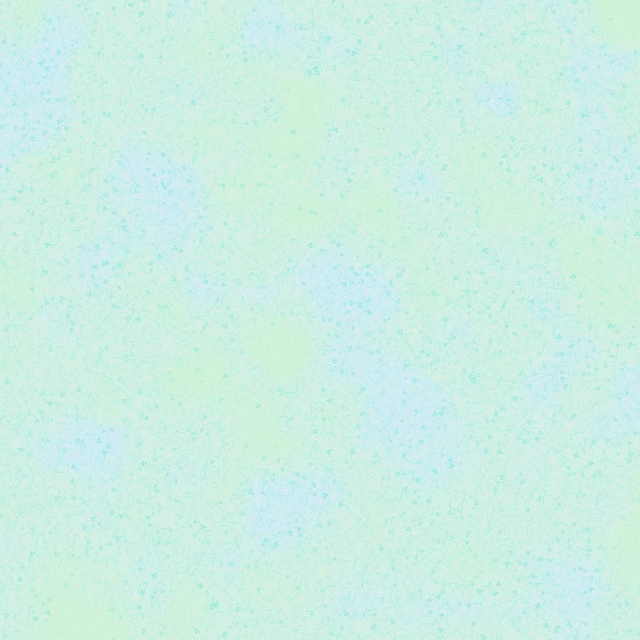
Give the GLSL for this texture, as a WebGL 1 fragment shader.

```glsl
precision highp float;
// Pale mint and sky-blue paper: soft cellular patches of tint, a felt of
// fine curved fibres in rose-white and teal, and scattered tiny trefoils
// that gather where the paper turns blue.
uniform vec2 u_resolution;

vec4 hash4(vec2 p) {
  vec4 h = fract(p.xyxy * vec4(0.1031, 0.1030, 0.0973, 0.1099));
  h += dot(h, h.wzxy + 33.33);
  return fract((h.xxyz + h.yzzw) * h.zywx);
}

vec2 rotate(vec2 p, float a) {
  float c = cos(a), s = sin(a);
  return vec2(c * p.x + s * p.y, c * p.y - s * p.x);
}

// Smooth cellular noise: jittered points blended by distance
float patches(vec2 p) {
  vec2 cell = floor(p);
  float sum = 0.01, weight = 0.02;
  for (int j = -1; j <= 1; j++) {
    for (int i = -1; i <= 1; i++) {
      vec2 id = cell + vec2(i, j);
      vec4 h = hash4(id + 50.0);
      vec2 d = p - id - h.xy;
      float w = max(0.0, 1.0 - dot(d, d) / 1.3);
      w *= w * w;
      sum += w * h.z;
      weight += w;
    }
  }
  return sum / weight;
}

// One layer of short bent fibres
vec3 addFibres(vec3 color, vec2 uv, float layer, float blueness, float px) {
  float scale = 64.0 + 5.0 * layer;
  vec2 p = uv * scale + layer * 7.37;
  vec2 cell = floor(p);
  vec3 teal = mix(vec3(0.65, 0.93, 0.87), vec3(0.66, 0.92, 0.90), blueness);
  float cover = mix(0.4, 1.0, smoothstep(0.05, 0.4, blueness));
  for (int j = -1; j <= 1; j++) {
    for (int i = -1; i <= 1; i++) {
      vec2 id = cell + vec2(i, j);
      vec4 h = hash4(id + 91.0 * layer + 20.0);
      vec4 k = hash4(id + 47.0 * layer + 310.0);
      vec2 q = rotate(p - id - h.xy, 6.2832 * h.z);
      q.y += (h.w - 0.5) * 1.3 * q.x * q.x;
      float halfLength = 0.2 + 0.4 * k.x;
      float d = length(vec2(max(abs(q.x) - halfLength, 0.0), q.y)) / scale;
      float ink = 1.0 - smoothstep(0.0005 - 0.5 * px, 0.0005 + 0.5 * px, d);
      vec3 fibre = k.y < 0.53 ? vec3(0.91, 0.92, 0.92) : teal;
      color = mix(color, fibre, ink * (0.45 + 0.45 * k.z) * cover);
    }
  }
  return color;
}

// Three-lobed marks with a short stem, plus rare soft cream spots
vec3 addTrefoils(vec3 color, vec2 uv, float blueness, float px) {
  vec2 p = uv * 72.0;
  vec2 cell = floor(p);
  for (int j = -1; j <= 1; j++) {
    for (int i = -1; i <= 1; i++) {
      vec2 id = cell + vec2(i, j);
      vec4 h = hash4(id + 130.0);
      vec4 k = hash4(id + 470.0);
      vec2 q = rotate((p - id - h.xy) / 72.0, 6.2832 * h.z);
      float size = mix(0.45, 1.0, k.x);

      // Fold the angle into thirds so one lobe serves for all
      float third = mod(atan(q.y, q.x), 2.0944) - 1.0472;
      vec2 lobe = length(q) * vec2(cos(third), sin(third));
      float d = length(lobe - vec2(0.0028 * size, 0.0)) - 0.0019 * size;
      vec2 stem = vec2(abs(q.x - 0.0028 * size) - 0.0028 * size, q.y);
      d = min(d, length(vec2(max(stem.x, 0.0), stem.y)) - 0.0004);

      float present = step(h.w, mix(0.06, 0.4, blueness));
      float ink = present * (1.0 - smoothstep(-0.5 * px, 0.5 * px, d));
      vec3 leaf = mix(vec3(0.62, 0.92, 0.83), vec3(0.58, 0.91, 0.90), blueness);
      color = mix(color, leaf, ink * (0.55 + 0.45 * k.y));

      float cream = step(0.988, h.w) * (1.0 - smoothstep(0.001, 0.009, length(q)));
      color = mix(color, vec3(0.87, 0.95, 0.86), 0.5 * cream);
    }
  }
  return color;
}

void main() {
  vec2 uv = gl_FragCoord.xy / u_resolution.y;
  float px = 1.0 / u_resolution.y;

  // Patch field: 0 is green paper, 1 is blue paper
  float field = 0.58 * patches(uv * 7.5) + 0.42 * patches(uv * 16.0 + 23.0);
  float blueness = smoothstep(0.12, 0.84, field);

  vec3 green = vec3(0.81, 0.952, 0.842);
  vec3 mint = vec3(0.808, 0.944, 0.89);
  vec3 sky = vec3(0.80, 0.93, 0.955);
  vec3 color = mix(green, mint, smoothstep(0.0, 0.48, blueness));
  color = mix(color, sky, smoothstep(0.5, 1.0, blueness));

  for (int n = 0; n < 5; n++) {
    color = addFibres(color, uv, float(n), blueness, px);
  }
  color = addTrefoils(color, uv, blueness, px);
  gl_FragColor = vec4(color, 1.0);
}
```
